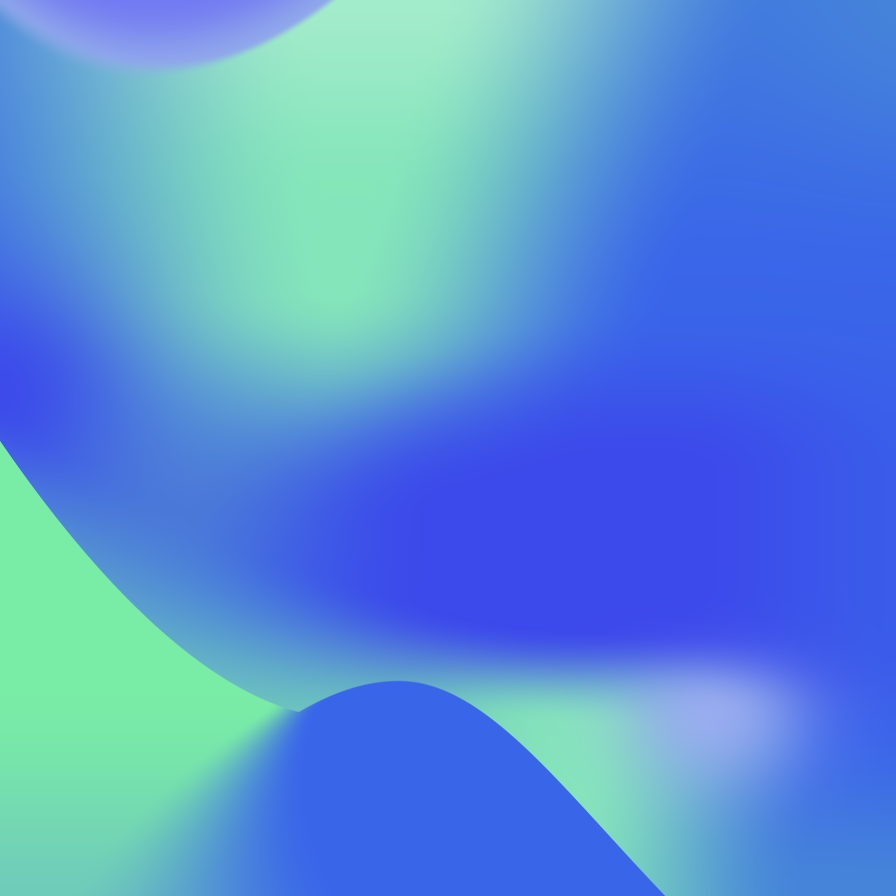
Reproduce this background procedurally as a Shadertoy shader.

```glsl
// Smooth blue and mint gradient mesh with folded wave edges and a soft lavender glow.

const vec3 ROYAL    = vec3(0.225, 0.395, 0.915);
const vec3 AZURE    = vec3(0.280, 0.540, 0.840);
const vec3 STEEL    = vec3(0.320, 0.510, 0.820);
const vec3 INDIGO   = vec3(0.235, 0.285, 0.920);
const vec3 MINT     = vec3(0.520, 0.900, 0.730);
const vec3 PALE     = vec3(0.680, 0.930, 0.820);
const vec3 TEAL     = vec3(0.430, 0.780, 0.740);
const vec3 SPRING   = vec3(0.475, 0.925, 0.650);
const vec3 LAVENDER = vec3(0.620, 0.680, 0.950);
const vec3 VIOLET   = vec3(0.450, 0.480, 0.950);
const vec3 MIST     = vec3(0.570, 0.670, 0.920);

const vec2  DOME_PEAK  = vec2(0.445, 0.240);
const vec2  FOLD_LOW   = vec2(0.170, 0.922);
const vec2  GLOW_POS   = vec2(0.795, 0.205);
const float VALLEY_END = 0.37;

// Elliptical soft spot, 1 at its centre
float spot(vec2 p, vec2 centre, vec2 radius) {
    vec2 d = (p - centre) / radius;
    return exp(-dot(d, d));
}

// Falls from 1 to 0 between a and b
float fade(float a, float b, float v) {
    return 1.0 - smoothstep(a, b, v);
}

// Upper edge of the front sheet: a falling valley that meets a dome
float frontHeight(float x) {
    float d = x - DOME_PEAK.x;
    float bend = d < 0.0 ? 3.0 : 4.2;
    float dome = DOME_PEAK.y - bend * d * d / (1.0 + 6.2 * d * d);
    float slope = max(1.0 - x / VALLEY_END, 0.0);
    float valley = x < VALLEY_END ? 0.2 + 0.308 * pow(slope, 1.75) : -1.0;
    return max(dome, valley);
}

vec3 backSheet(vec2 p) {
    // Blue ground with lighter corners and a hazy left side
    vec3 col = mix(ROYAL, AZURE, 0.6 * smoothstep(0.65, 1.05, p.y));
    col = mix(col, AZURE, 0.6 * spot(p, vec2(1.03, 1.0), vec2(0.14, 0.16)));
    col = mix(col, AZURE, 0.85 * fade(0.0, 0.19, p.y));
    col = mix(col, STEEL, 0.7 * spot(p, vec2(0.20, 0.44), vec2(0.22, 0.12)));

    // Mint plume from the top
    float lean = 0.35 * (p.y - 0.805);
    float plume = smoothstep(-0.15, 0.36, p.x + 0.5 * min(lean, 0.0))
                * fade(0.42, 0.80, p.x - lean)
                * smoothstep(0.42, 0.68, p.y);
    vec3 plumeColor = mix(MINT, PALE, 0.75 * smoothstep(0.78, 1.02, p.y));
    col = mix(col, plumeColor, plume);

    // Indigo pools at the left edge and in the middle
    col = mix(col, INDIGO, 0.95 * spot(p, vec2(-0.01, 0.565), vec2(0.14, 0.12)));
    float tilt = 0.25 * max(0.65 - p.x, 0.0);
    float pool = smoothstep(0.20, 0.50, p.x) * (1.0 - 0.7 * smoothstep(0.75, 1.02, p.x))
               * fade(0.47, 0.66, p.y + tilt) * smoothstep(0.15, 0.26, p.y);
    col = mix(col, INDIGO, pool);

    // Mint band under the pool
    float bandY = 0.23 + 0.19 * exp(-p.x / 0.25);
    float halfWidth = mix(0.13, 0.055, smoothstep(0.1, 0.6, p.x));
    float bandEnd = 0.04 * smoothstep(0.0, 0.2, p.y);
    float band = fade(bandY - halfWidth, bandY + halfWidth, p.y)
               * fade(0.62, 0.90, p.x - bandEnd);
    vec3 bandColor = mix(TEAL, MINT, smoothstep(0.4, 0.65, p.x));
    col = mix(col, bandColor, band);

    // Lavender glow, tighter above than below
    float glowHeight = p.y > GLOW_POS.y ? 0.055 : 0.085;
    return mix(col, LAVENDER, 0.9 * spot(p, GLOW_POS, vec2(0.105, glowHeight)));
}

vec3 frontSheet(vec2 p) {
    vec3 green = mix(TEAL, SPRING, smoothstep(-0.06, 0.24, p.y));
    float centre = 0.23 + 2.2 * p.y * p.y;
    float width = mix(0.16, 0.03, clamp(p.y / 0.205, 0.0, 1.0));
    return mix(green, ROYAL, smoothstep(centre - width, centre + width, p.x));
}

void mainImage(out vec4 fragColor, in vec2 fragCoord) {
    vec2 p = fragCoord / iResolution.xy;
    float edge = 1.0 / iResolution.y;
    vec3 col = backSheet(p);

    // Violet fold, with an edge that sharpens to the right
    float dx = p.x - FOLD_LOW.x;
    float fold = p.y - FOLD_LOW.y - (dx < 0.0 ? 2.35 : 1.93) * dx * dx;
    float soft = mix(0.018, 0.006, smoothstep(0.05, 0.30, p.x));
    vec3 foldColor = mix(MIST, VIOLET, smoothstep(-0.01, 0.08, fold));
    col = mix(col, foldColor, smoothstep(-soft, soft, fold));

    // Front sheet with a crisp edge
    float front = frontHeight(p.x) - p.y;
    col = mix(col, frontSheet(p), smoothstep(-edge, edge, front));

    fragColor = vec4(col, 1.0);
}
```
